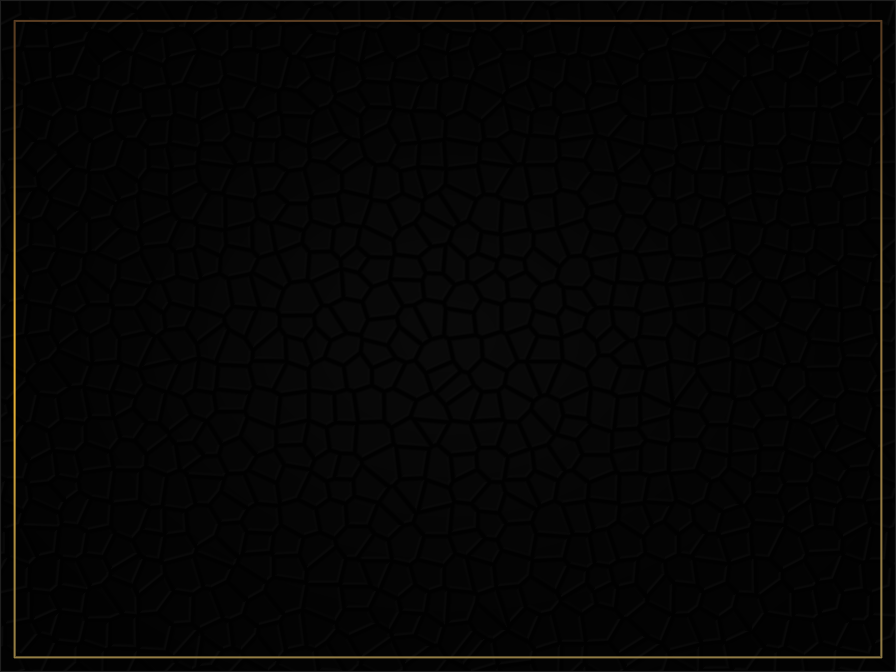
This background is drawn by a Shadertoy shader. Its source:

```glsl
// Black leather of irregular Voronoi cells inside a thin gold frame.
// Distances to the cell borders carve the grooves and bevels; a soft central
// light lifts the grain, and the frame metal changes tone along its sides.

vec2 hash22(vec2 p) {
    vec3 q = fract(p.xyx * vec3(0.1031, 0.1030, 0.0973));
    q += dot(q, q.yzx + 33.33);
    return fract((q.xx + q.yz) * q.zy);
}

vec2 cellPoint(vec2 cell) {
    return cell + 0.5 + 0.76 * (hash22(cell) - 0.5);
}

// Returns the distance to the nearest cell border (x) and its normal (yz).
vec3 cellBorder(vec2 p) {
    vec2 home = floor(p), toNearest = vec2(0.0);
    float nearest = 9.0;
    for (int j = -1; j <= 1; j++)
    for (int i = -1; i <= 1; i++) {
        vec2 d = cellPoint(home + vec2(i, j)) - p;
        if (dot(d, d) < nearest) {
            nearest = dot(d, d);
            toNearest = d;
        }
    }
    vec3 border = vec3(9.0, 0.0, 0.0);
    for (int j = -2; j <= 2; j++)
    for (int i = -2; i <= 2; i++) {
        vec2 d = cellPoint(home + vec2(i, j)) - p;
        vec2 across = d - toNearest;
        if (dot(across, across) > 0.0001) {
            vec2 normal = normalize(across);
            float dist = dot(0.5 * (d + toNearest), normal);
            if (dist < border.x) border = vec3(dist, normal);
        }
    }
    return border;
}

float boxDistance(vec2 p, vec2 halfSize) {
    vec2 d = abs(p) - halfSize;
    return length(max(d, 0.0)) + min(max(d.x, d.y), 0.0);
}

vec3 leather(vec2 p, vec2 uv) {
    vec3 border = cellBorder(p * 24.0);
    float light = exp(-4.5 * dot(uv - 0.5, uv - 0.5));
    float top = smoothstep(0.03, 0.14, border.x);
    float bevel = smoothstep(0.03, 0.09, border.x) * (1.0 - smoothstep(0.09, 0.19, border.x));
    float facing = max(dot(border.yz, normalize(vec2(0.7, -0.7))), 0.0);
    float shade = mix(0.004, 0.008 + 0.026 * light * light, top);
    shade += bevel * facing * mix(0.04, 0.014, light);
    return vec3(shade);
}

// Gold glows midway up the left side, turning bronze at the top.
vec3 frameColour(vec2 uv) {
    vec3 side = mix(vec3(0.56, 0.48, 0.27), vec3(0.34, 0.23, 0.13), smoothstep(0.4, 0.97, uv.y));
    float glow = exp(-pow((uv.y - 0.46) / 0.26, 2.0));
    vec3 gold = mix(vec3(0.92, 0.70, 0.20), vec3(0.60, 0.48, 0.25), smoothstep(0.0, 0.9, uv.x));
    return mix(side, gold, glow);
}

void mainImage(out vec4 fragColor, in vec2 fragCoord) {
    vec2 uv = fragCoord / iResolution.xy;
    vec2 p = fragCoord / iResolution.y;
    vec2 size = vec2(iResolution.x / iResolution.y, 1.0);
    float pixel = 1.0 / iResolution.y;
    vec3 colour = leather(p, uv);

    // Faint grey rim around the canvas
    vec2 toEdge = min(p, size - p);
    float rim = 1.0 - smoothstep(0.001, 0.001 + pixel, min(toEdge.x, toEdge.y));
    colour = mix(colour, vec3(0.12), rim);

    // Thin metal frame, slightly lower than the canvas centre
    vec2 low = vec2(0.0217), high = size - vec2(0.0217, 0.0310);
    float frameDist = abs(boxDistance(p - 0.5 * (low + high), 0.5 * (high - low)));
    float line = 1.0 - smoothstep(0.0015 - 0.5 * pixel, 0.0015 + 0.5 * pixel, frameDist);
    colour = mix(colour, frameColour(uv), line);

    fragColor = vec4(colour, 1.0);
}
```
